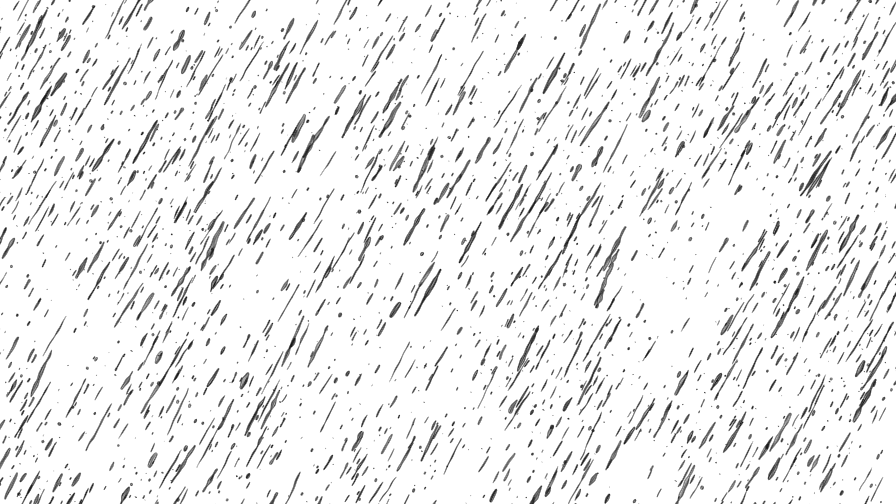
This pattern is drawn by a Shadertoy shader. Its source:

```glsl
// Slanting ink strokes on white paper, like driving rain drawn with a pen.
// Three jittered grids, turned to the stroke direction, hold long hollow
// strokes, short dashes and specks; noise thins them out into drifts and gaps.

const vec3  PAPER = vec3(1.0);
const vec3  INK = vec3(0.07);
const float SLANT = 1.07;              // stroke direction in radians
const float ANGLE_JITTER = 0.09;       // largest turn of a single stroke
const float SOFTNESS = 1.3;            // edge filter width in output pixels
const float WOBBLE = 0.0022;           // sideways wander of a stroke
const float GRAIN = 75.0;              // frequency of the ragged outline
const float OUTLINE = 0.0012;          // thickness of a hollow stroke's rim
const float HOLLOW_INK = 0.55;         // ink left inside a hollow stroke
const vec2  DRIFT_SCALE = vec2(8.0, 5.0);
const vec2  DRIFT_RANGE = vec2(0.3, 1.7);

// One layer: grid cell, shortest/longest and thinnest/thickest half sizes.
struct Layer {
    vec2 cell;
    vec2 halfLength;
    vec2 halfWidth;
    float density;
    int seed;
};

const Layer LONG_STROKES = Layer(vec2(0.030, 0.085), vec2(0.014, 0.056),
                                 vec2(0.0012, 0.0043), 0.75, 11);
const Layer DASHES = Layer(vec2(0.024, 0.040), vec2(0.003, 0.015),
                           vec2(0.0012, 0.0027), 0.70, 23);
const Layer SPECKS = Layer(vec2(0.030, 0.030), vec2(0.001, 0.003),
                           vec2(0.0006, 0.0016), 0.45, 37);

// Integer hash: three random values in 0..1 for a cell and a seed.
vec3 hash3(ivec2 cell, int seed) {
    uvec3 v = uvec3(ivec3(cell, seed)) * 1664525u + 1013904223u;
    v.x += v.y * v.z; v.y += v.z * v.x; v.z += v.x * v.y;
    v ^= v >> 16u;
    v.x += v.y * v.z; v.y += v.z * v.x; v.z += v.x * v.y;
    return vec3(v >> 8u) / 16777216.0;
}

// Smooth value noise.
float noise(vec2 p, int seed) {
    ivec2 i = ivec2(floor(p));
    vec2 f = fract(p);
    f = f * f * (3.0 - 2.0 * f);
    float low = mix(hash3(i, seed).x, hash3(i + ivec2(1, 0), seed).x, f.x);
    float high = mix(hash3(i + ivec2(0, 1), seed).x, hash3(i + ivec2(1, 1), seed).x, f.x);
    return mix(low, high, f.y);
}

// Box-filtered coverage of the band |x| < halfSize.
float band(float x, float halfSize, float blur) {
    return clamp((x + halfSize) / blur + 0.5, 0.0, 1.0)
         - clamp((x - halfSize) / blur + 0.5, 0.0, 1.0);
}

// Ink of one ragged stroke centred at the origin and running along y.
float stroke(vec2 p, float halfLength, float halfWidth, float id, float blur) {
    float t = p.y / halfLength;
    float taper = mix(0.3, 1.0, sqrt(max(0.0, 1.0 - t * t)));
    vec2 grainPos = vec2(p.y * GRAIN, id * 97.0);
    float ragged = mix(0.45, 1.55, noise(grainPos, 5));
    float x = p.x + (noise(grainPos * vec2(0.7, 1.0), 6) - 0.5) * WOBBLE;
    float width = halfWidth * taper * ragged;

    // Wide strokes get a dark rim around a paler, scratched inside.
    float inside = band(x, max(width - OUTLINE, 0.0), blur);
    float scratch = noise(vec2(x * 500.0, p.y * 60.0 + id * 31.0), 7);
    float body = band(x, width, blur) - inside * (1.0 - HOLLOW_INK) * 1.4 * scratch;
    return max(body, 0.0) * band(p.y, halfLength, blur);
}

// Paper left uncovered by all strokes of one layer.
float clearPaper(vec2 q, Layer layer, float blur) {
    ivec2 home = ivec2(floor(q / layer.cell));
    float clear = 1.0;
    for (int j = -1; j <= 1; j++)
    for (int i = -1; i <= 1; i++) {
        ivec2 id = home + ivec2(i, j);
        vec3 place = hash3(id, layer.seed);
        vec3 shape = hash3(id, layer.seed + 1);
        vec3 look = hash3(id, layer.seed + 2);
        vec2 centre = (vec2(id) + place.xy) * layer.cell;
        float drift = mix(DRIFT_RANGE.x, DRIFT_RANGE.y, noise(centre * DRIFT_SCALE, 3));
        if (place.z > layer.density * drift) continue;

        float halfLength = mix(layer.halfLength.x, layer.halfLength.y, shape.x * shape.x);
        float halfWidth = mix(layer.halfWidth.x, layer.halfWidth.y, shape.y * shape.y);
        vec2 p = q - centre;
        if (abs(p.y) > halfLength + 2.0 * blur) continue;
        p.x += p.y * (shape.z * 2.0 - 1.0) * ANGLE_JITTER;
        float tone = mix(0.8, 1.0, look.x);
        clear *= 1.0 - tone * stroke(p, halfLength, halfWidth, look.y, blur);
    }
    return clear;
}

void mainImage(out vec4 fragColor, in vec2 fragCoord) {
    vec2 p = fragCoord / iResolution.y;
    float blur = SOFTNESS / iResolution.y;

    // Turn the canvas so that y runs along the strokes.
    vec2 along = vec2(cos(SLANT), sin(SLANT));
    vec2 q = vec2(dot(p, vec2(along.y, -along.x)), dot(p, along));

    float clear = clearPaper(q, LONG_STROKES, blur)
                * clearPaper(q, DASHES, blur)
                * clearPaper(q, SPECKS, blur);
    fragColor = vec4(mix(INK, PAPER, clear), 1.0);
}
```
